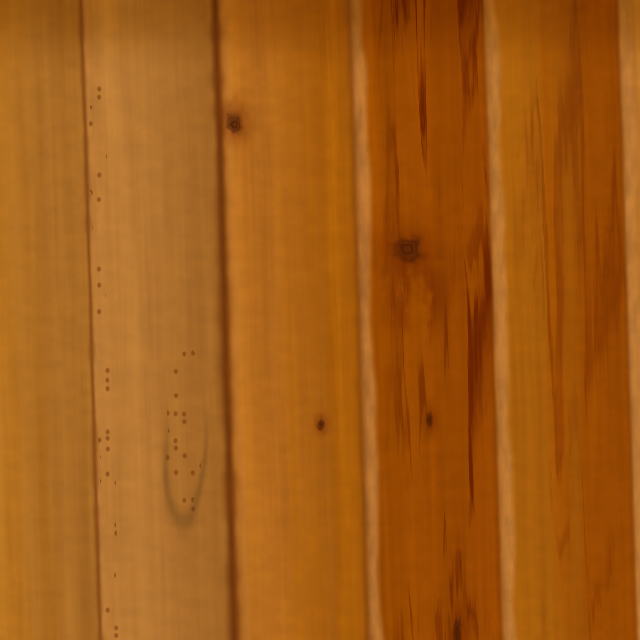
Give the GLSL for this texture, as a Shadertoy shader.

```glsl
#define BOARD_WIDTH 0.2095
#define FIRST_SEAM 0.127
#define LEAN 0.031
#define STREAK_DEPTH 0.30
#define FINE_DEPTH 0.09
#define FLECK_GRID 75.0
#define PALE_EDGE vec3(0.725, 0.465, 0.215)
#define SEAM_BROWN vec3(0.40, 0.18, 0.03)
#define STAIN_RED vec3(0.39, 0.12, 0.005)
#define KNOT_BROWN vec3(0.25, 0.10, 0.03)

// Board colours at the left and right sides
const vec3 LEFT_TONE[6] = vec3[6](
    vec3(0.71, 0.44, 0.12), vec3(0.73, 0.48, 0.21), vec3(0.71, 0.42, 0.12),
    vec3(0.60, 0.29, 0.01), vec3(0.66, 0.37, 0.05), vec3(0.72, 0.45, 0.16));
const vec3 RIGHT_TONE[6] = vec3[6](
    vec3(0.64, 0.40, 0.14), vec3(0.65, 0.41, 0.155), vec3(0.64, 0.35, 0.04),
    vec3(0.58, 0.27, 0.01), vec3(0.57, 0.27, 0.01), vec3(0.72, 0.45, 0.16));
const float EDGE_AMOUNT[6] = float[6](0.0, 0.3, 0.35, 0.85, 0.85, 0.7);
const float SEAM_DARK[6] = float[6](0.0, 0.55, 0.85, 0.4, 0.25, 0.3);
const float SEAM_SIZE[6] = float[6](0.02, 0.018, 0.04, 0.03, 0.03, 0.02);
const float STAIN_AMOUNT[6] = float[6](0.0, 0.0, 0.06, 0.9, 0.35, 0.0);

// Knots: centre, radius, height ratio
const vec4 KNOTS[5] = vec4[5](
    vec4(0.637, 0.612, 0.031, 0.9), vec4(0.367, 0.806, 0.015, 1.5),
    vec4(0.501, 0.337, 0.007, 1.6), vec4(0.672, 0.343, 0.007, 2.2),
    vec4(0.714, 0.015, 0.009, 3.0));

float hash(vec2 p) {
    vec3 a = fract(p.xyx * 0.1031);
    a += dot(a, a.yzx + 33.33);
    return fract((a.x + a.y) * a.z);
}

float noise(vec2 p) {
    vec2 i = floor(p), f = fract(p);
    f = f * f * (3.0 - 2.0 * f);
    return mix(mix(hash(i), hash(i + vec2(1, 0)), f.x),
               mix(hash(i + vec2(0, 1)), hash(i + vec2(1, 1)), f.x), f.y);
}

float fbm(vec2 p) {
    float sum = 0.0, amp = 0.533;
    for (int i = 0; i < 4; i++) {
        sum += amp * noise(p);
        p = p * 2.03 + 17.3;
        amp *= 0.5;
    }
    return sum;
}

// One board; across runs from 0 to 1 between its seams
vec3 board(int id, float across, vec2 uv) {
    id = clamp(id, 0, 5);
    vec2 shift = vec2(across * BOARD_WIDTH, uv.y) + float(id) * vec2(3.7, 5.1);
    float streak = fbm(shift * vec2(38.0, 1.3)) - 0.5;
    float fine = fbm(shift * vec2(130.0, 5.0)) - 0.5;

    float side = smoothstep(0.2, 0.85, across + 0.7 * streak);
    vec3 col = mix(LEFT_TONE[id], RIGHT_TONE[id], side);
    col *= 1.0 + vec3(0.75, 1.0, 1.4) * (STREAK_DEPTH * streak + FINE_DEPTH * fine);

    // Red stains that run along the grain
    float cloud = fbm(uv * vec2(19.0, 6.5) + 4.0 * streak + 8.0);
    float stain = smoothstep(0.48, 0.78, cloud) * smoothstep(0.1, 0.4, across);
    col = mix(col, STAIN_RED, stain * STAIN_AMOUNT[id]);

    // Worn pale bevel on the left edge
    float reach = 0.10 + 0.04 * (noise(vec2(uv.y * 18.0, float(id))) - 0.5);
    float bevel = 1.0 - smoothstep(reach - 0.03, reach + 0.03, across);
    vec3 worn = PALE_EDGE * (0.88 + 0.24 * fbm(uv * vec2(110.0, 28.0)));
    return mix(col, worn, bevel * EDGE_AMOUNT[id]);
}

vec3 addKnots(vec3 col, vec2 uv) {
    for (int i = 0; i < 5; i++) {
        vec4 k = KNOTS[i];
        vec2 p = (uv - k.xy) / (k.z * vec2(1.0, k.w));
        float r = length(p) + 0.8 * (fbm(p * 1.6 + float(i) * 9.0) - 0.5);
        float rings = 0.8 + 0.2 * sin(r * 13.0 + p.x * 2.0);
        col = mix(col, STAIN_RED, 0.5 * exp(-0.45 * r * r));
        col = mix(col, KNOT_BROWN, rings * 0.8 * (1.0 - smoothstep(0.3, 1.05, r)));
    }
    // Flame of darker wood below the large knot
    vec2 flame = (uv - KNOTS[0].xy - vec2(0.015, -0.075)) / vec2(0.045, 0.055);
    float licks = smoothstep(0.3, 0.65, fbm(uv * vec2(32.0, 20.0)));
    return mix(col, STAIN_RED, 0.75 * licks * exp(-dot(flame, flame)));
}

// Pin flecks and the arched grain line on the pale board
vec3 addFlecks(vec3 col, vec2 uv, float s) {
    vec2 oval = (uv - vec2(0.29, 0.33)) / vec2(0.032, 0.145);
    oval.x += 0.4 * (noise(uv * 9.0) - 0.5);
    float r = length(oval);
    float arch = exp(-pow((r - 1.0) / 0.13, 2.0)) * smoothstep(0.5, -0.5, oval.y);
    col *= 1.0 - 0.15 * arch;

    vec2 cell = floor(uv * FLECK_GRID);
    float chance = hash(cell + 3.0);
    vec2 offset = fract(uv * FLECK_GRID) - 0.35 - 0.3 * vec2(chance, hash(cell + 8.0));
    float dot1 = 1.0 - smoothstep(0.12, 0.34, length(offset * vec2(1.0, 0.8)));
    float edge = smoothstep(0.02, 0.05, s - 1.0) * smoothstep(0.16, 0.11, s - 1.0);
    float density = max(0.25 * smoothstep(1.1, 0.8, r), 0.25 * edge);
    return mix(col, SEAM_BROWN, 0.5 * dot1 * step(1.0 - density, chance));
}

void mainImage(out vec4 fragColor, in vec2 fragCoord) {
    vec2 uv = fragCoord / iResolution.xy;

    // Leaning board coordinate, whole numbers at the seams
    float wobble = 0.004 * (fbm(vec2(uv.y * 9.0, 2.0)) - 0.5);
    float s = (uv.x - LEAN * (1.0 - uv.y) + wobble - FIRST_SEAM) / BOARD_WIDTH + 1.0;
    int seam = clamp(int(floor(s + 0.5)), 0, 5);
    float d = s - float(seam);
    vec3 col = mix(board(seam - 1, d + 1.0, uv), board(seam, d, uv),
                   smoothstep(-0.018, 0.018, d));

    // Dark joint with broken edges
    float gap = d / (SEAM_SIZE[seam] * (0.7 + 0.6 * noise(vec2(uv.y * 40.0, s))));
    col = mix(col, SEAM_BROWN, SEAM_DARK[seam] * exp(-gap * gap));

    col = addFlecks(addKnots(col, uv), uv, s);

    // Amber shade at the top and a faint surface mottle
    float shade = smoothstep(0.88, 1.0, uv.y + 0.05 * (fbm(uv * 8.0) - 0.5));
    col *= mix(vec3(1.0), vec3(0.84, 0.77, 0.5), shade);
    col *= 0.96 + 0.08 * fbm(uv * vec2(45.0, 70.0));
    fragColor = vec4(clamp(col, 0.0, 1.0), 1.0);
}
```
